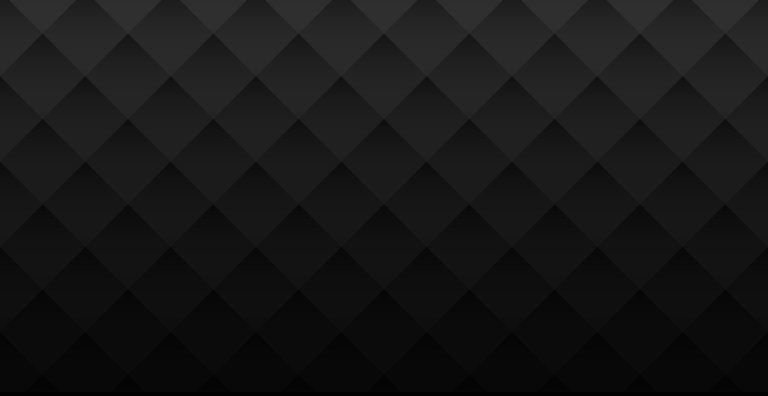
A WebGL 1 fragment shader for this background:

```glsl
precision highp float;
// Dark quilted wall of square diamonds, nine across, under a vertical light falloff.
// Two diagonal sawtooth coordinates locate a point inside its diamond; the shade
// rises from a dark upper tip to a lit lower tip. A thin black strip closes the base.

uniform vec2 u_resolution;

const float DIAMONDS_ACROSS = 9.0;
const float FIRST_TIP_DEPTH = 0.40;   // first upper tip below the top, in diamonds
const vec3  LIGHT_TOP       = vec3(0.197, 0.197, 0.197);
const vec3  LIGHT_BOTTOM    = vec3(0.035, 0.035, 0.035);
const float FALLOFF_POWER   = 1.2;
const float TIP_SHADE_TOP    = 0.45;  // brightness kept at the upper tips
const float TIP_SHADE_BOTTOM = 0.28;
const float STRIP_HEIGHT    = 0.010;  // share of the canvas height
const vec3  STRIP_COLOR     = vec3(0.008, 0.004, 0.008);

// Sawtooth whose sharp drop is spread over a given width.
vec2 softFract(vec2 v, float width) {
  vec2 f = fract(v);
  return min(f, (1.0 - f) / width);
}

// Position within a diamond: 0 at its upper tip, 1 at its lower tip.
float diamondDepth(vec2 p, float edgeWidth) {
  vec2 diagonal = vec2(p.y + p.x, p.y - p.x);
  vec2 local = softFract(diagonal, edgeWidth);
  return 0.5 * (local.x + local.y);
}

void main() {
  vec2 uv = gl_FragCoord.xy / u_resolution;
  float cellsPerPixel = DIAMONDS_ACROSS / u_resolution.x;

  // Cell space: x to the right, y downward from the first upper tip.
  vec2 fromTop = vec2(gl_FragCoord.x, u_resolution.y - gl_FragCoord.y);
  vec2 p = fromTop * cellsPerPixel - vec2(0.5, FIRST_TIP_DEPTH);

  // Eased shading of each diamond.
  float depth = diamondDepth(p, 1.414 * cellsPerPixel);
  float lit = 1.0 - (1.0 - depth) * (1.0 - depth);
  float tipShade = mix(TIP_SHADE_BOTTOM, TIP_SHADE_TOP, uv.y);

  // Light falling from above.
  vec3 light = mix(LIGHT_BOTTOM, LIGHT_TOP, pow(uv.y, FALLOFF_POWER));
  vec3 color = light * mix(tipShade, 1.0, lit);

  // Strip along the base.
  float halfPixel = 0.5 / u_resolution.y;
  float aboveStrip = smoothstep(STRIP_HEIGHT - halfPixel, STRIP_HEIGHT + halfPixel, uv.y);
  gl_FragColor = vec4(mix(STRIP_COLOR, color, aboveStrip), 1.0);
}
```
